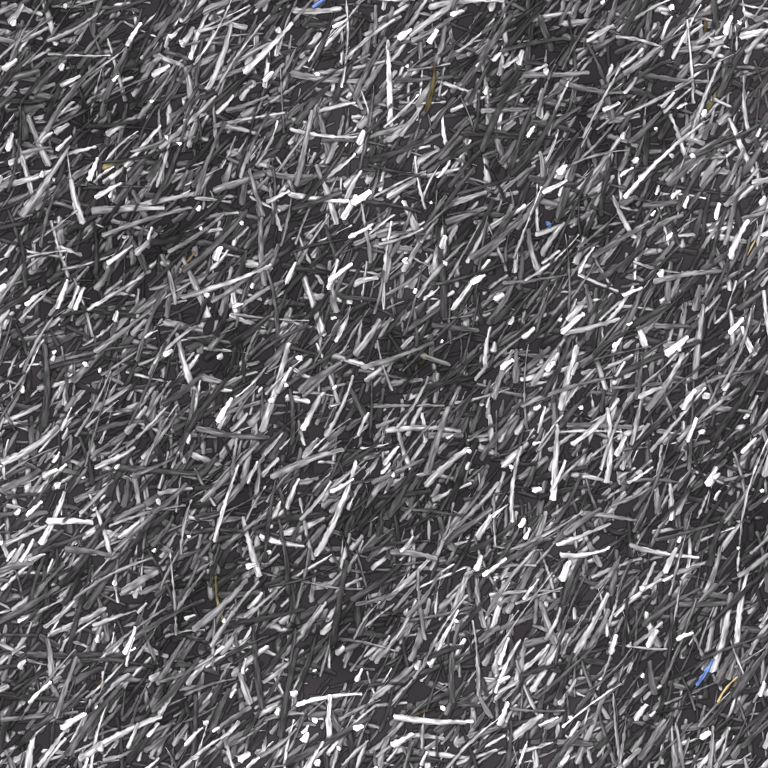
A Shadertoy shader for this texture:

```glsl
// Dense tangle of short silvery fibres with dark gaps and bright glints.

vec3 hash3(vec3 p) {
    p = fract(p * vec3(0.1031, 0.1030, 0.0973));
    p += dot(p, p.yxz + 33.33);
    return fract((p.xxy + p.yxx) * p.zyx);
}

float noise(vec2 p) {
    vec2 i = floor(p), f = fract(p);
    f = f * f * (3.0 - 2.0 * f);
    float a = hash3(vec3(i, 7.0)).x;
    float b = hash3(vec3(i + vec2(1, 0), 7.0)).x;
    float c = hash3(vec3(i + vec2(0, 1), 7.0)).x;
    float d = hash3(vec3(i + 1.0, 7.0)).x;
    return mix(mix(a, b, f.x), mix(c, d, f.x), f.y);
}

void mainImage(out vec4 fragColor, in vec2 fragCoord) {
    vec2 uv = fragCoord / iResolution.y;
    float soft = max(0.0015, 0.7 / iResolution.y);
    vec3 silver = vec3(1.0, 0.98, 1.0);
    vec3 col = vec3(0.0);
    float seen = 1.0; // share of light still reaching the layers below
    float rough = noise(uv * 210.0) - 0.5; // frays the outlines

    // Layers from top to bottom; the first two hold short glints
    for (int layer = 0; layer < 20; layer++) {
        if (seen < 0.03) break;
        float id = float(layer);
        float depth = id / 19.0;
        bool glint = layer < 2;

        // Each layer has its own direction, mostly up and to the right
        float v = fract(id * 0.618 + 0.37) - 0.5;
        float angle = 0.9 + 0.8 * v + 7.0 * v * v * v;
        if (glint) angle = 0.6 + 0.5 * id;
        float c = cos(angle), s = sin(angle);
        vec2 p = vec2(c * uv.x + s * uv.y, c * uv.y - s * uv.x);
        vec2 shift = vec2(3.0 + 0.37 * id, 5.0 + 0.23 * id);
        vec2 size = (glint ? 0.055 : mix(0.19, 0.05, sqrt(depth))) * vec2(1.0, 0.42);
        vec2 home = floor((p + shift) / size - 0.5);

        for (int k = 0; k < 4; k++) {
            vec2 cell = home + vec2(k & 1, k >> 1);
            vec3 place = hash3(vec3(cell, id + 11.0));
            vec2 pos = (cell + place.xy) * size - shift;

            // Steep fibres gather at the lower right, flat ones at the upper left
            float corner = dot(pos, vec2(c - s, -s - c));
            float presence = glint ? 0.15 : mix(0.5, 0.97, depth) * (1.0 + 1.1 * v * corner);
            if (place.z > presence) continue;

            // Length, width, tilt and bend, kept within reach of the cell
            vec3 form = hash3(vec3(cell, id + 61.0));
            float halfLen = size.x * (glint ? mix(0.05, 0.4, form.x * form.x) : mix(0.2, 0.48, form.x));
            float width = mix(glint ? 0.0021 : 0.0017, 0.005, form.y * sqrt(form.y));
            vec2 q = p - pos;
            float along = q.x / halfLen;
            if (abs(along) > 1.2) continue;
            float reach = min(0.5 * size.y - width - 0.004, 0.4 * halfLen);
            float bend = 0.6 * place.z / presence - 0.3;
            q.y -= reach * along * (1.4 * form.z - 0.7 + bend * along);
            width *= 1.0 - 0.35 * smoothstep(-0.5, 1.0, along);
            float d = max(abs(q.x) - halfLen + 0.5 * abs(q.y), abs(q.y) - width);
            d += 0.0022 * rough;
            if (d > 0.003) continue;

            float mask = 1.0 - smoothstep(-soft, soft, d);
            if (mask > 0.0) {
                // Rounded shading with lengthwise streaks and one brighter end
                vec3 look = hash3(vec3(cell, id + 127.0));
                float across = clamp(q.y / width, -1.0, 1.0) - 0.2;
                float light = 1.0 - 0.3 * across * across;
                light *= 0.6 + 0.8 * noise(vec2(q.x * 95.0, q.y * 450.0) + 90.0 * place.xy);
                light *= 1.0 + 0.5 * (look.y - 0.5) * along;
                float tone = (0.18 + 0.85 * pow(look.x, 2.1)) * mix(1.03, 0.76, depth);
                vec3 tint = look.z > 0.998 ? vec3(1.0, 0.87, 0.55) : silver;
                if (glint) {
                    tone = 0.9 + 0.5 * look.x;
                    tint = look.z > 0.993 ? vec3(0.4, 0.55, 0.9) : silver;
                }
                col += seen * mask * tone * light * tint;
            }
            // Cover the layers below and cast a narrow shadow on them
            seen *= (1.0 - mask) * (0.66 + 0.34 * smoothstep(0.0, 0.003, d));
        }
    }

    // Dark floor between the fibres, then a lift of the mid tones
    col += seen * vec3(0.13, 0.12, 0.13);
    col = pow(col, vec3(0.72));

    // Broad uneven lighting: soft pools of shade and a brighter lower right
    float pools = 0.36 * noise(uv * 4.0 + 2.0) + 0.32 * noise(uv * 13.0 + 31.0);
    col *= 0.68 + pools + 0.12 * (uv.x - uv.y);
    fragColor = vec4(clamp(col, 0.0, 1.0), 1.0);
}
```
